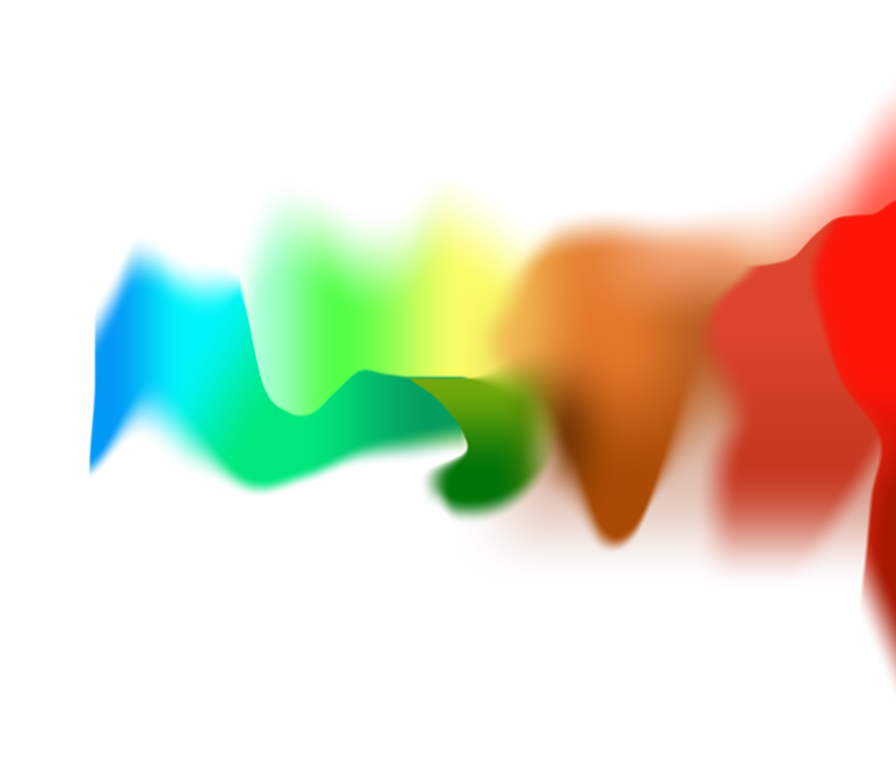
A Shadertoy shader for this background:

```glsl
// Smooth curve through eight evenly spaced knots over [lo, hi]
float curve(float k[8], float lo, float hi, float x) {
    float t = clamp((x - lo) / (hi - lo), 0.0, 1.0) * 7.0;
    int i = min(int(t), 6);
    float f = t - float(i);
    float a = k[max(i - 1, 0)], b = k[i], c = k[i + 1], d = k[min(i + 2, 7)];
    return b + 0.5 * f * (c - a + f * (2.0 * a - 5.0 * b + 4.0 * c - d
             + f * (3.0 * (b - c) + d - a)));
}

// Coverage of a signed distance, never sharper than one sample
float mask(float d, float softness) {
    float s = max(softness, fwidth(d));
    return smoothstep(-s, s, d);
}

float glow(vec2 p, vec2 centre, vec2 radius) {
    vec2 q = (p - centre) / radius;
    return exp(-dot(q, q));
}

// Pale mint to lime to yellow
vec4 limeVeil(vec2 p) {
    float top = curve(float[8](0.616, 0.693, 0.685, 0.654, 0.659, 0.708, 0.685, 0.647), 0.26, 0.586, p.x);
    vec3 c = mix(vec3(0.64, 1.0, 0.82), vec3(0.33, 1.0, 0.28), smoothstep(0.29, 0.38, p.x));
    c = mix(c, vec3(0.98, 0.99, 0.40), smoothstep(0.38, 0.52, p.x));
    float a = mask(top - p.y, 0.075) * mask(p.y - 0.425, 0.025);
    return vec4(c, a * mask(p.x - 0.275, 0.025) * mask(0.61 - p.x, 0.04));
}

// Faint warm mist beneath the orange body
vec4 warmMist(vec2 p) {
    float a = mask(p.y - 0.30, 0.075) * mask(0.58 - p.y, 0.08) * mask(p.x - 0.56, 0.06);
    return vec4(0.74, 0.46, 0.34, 0.45 * a);
}

// Amber, orange and brown body with a coral upper right
vec4 orangeBody(vec2 p) {
    float top = curve(float[8](0.631, 0.680, 0.697, 0.693, 0.693, 0.688, 0.731, 0.823), 0.54, 1.0, p.x);
    float left = curve(float[8](0.600, 0.615, 0.605, 0.575, 0.552, 0.568, 0.585, 0.610), 0.35, 0.70, p.y);
    float base = curve(float[8](0.409, 0.393, 0.363, 0.290, 0.298, 0.378, 0.447, 0.462), 0.573, 0.807, p.x);
    vec3 c = mix(vec3(0.95, 0.72, 0.32), vec3(0.89, 0.47, 0.16), smoothstep(0.56, 0.67, p.x));
    c = mix(c, vec3(0.72, 0.36, 0.13), smoothstep(0.69, 0.80, p.x));
    c = mix(c, vec3(0.67, 0.29, 0.02), smoothstep(0.55, 0.36, p.y));
    c = mix(c, vec3(0.95, 0.64, 0.45), smoothstep(0.56, 0.68, p.y) * smoothstep(0.62, 0.76, p.x));
    c = mix(c, vec3(1.0, 0.36, 0.30), smoothstep(0.84, 0.98, p.x));
    c = mix(c, vec3(0.43, 0.20, 0.01), 0.85 * glow(p, vec2(0.632, 0.425), vec2(0.035, 0.075)));
    float baseSoft = mix(mix(0.05, 0.012, smoothstep(0.63, 0.69, p.x)), 0.10, smoothstep(0.72, 0.79, p.x));
    float topSoft = mix(0.032, 0.085, smoothstep(0.75, 0.95, p.x));
    float a = mask(top - p.y, topSoft) * mask(p.y - base, baseSoft);
    return vec4(c, a * mask(p.x - left, 0.023));
}

// Blue crest flowing into a folded emerald band
vec4 aquaBand(vec2 p) {
    float crest = curve(float[8](0.555, 0.598, 0.650, 0.650, 0.631, 0.620, 0.620, 0.624), 0.10, 0.267, p.x);
    float fold = curve(float[8](0.624, 0.493, 0.458, 0.456, 0.485, 0.512, 0.508, 0.504), 0.267, 0.456, p.x);
    float base = curve(float[8](0.382, 0.459, 0.409, 0.359, 0.373, 0.401, 0.413, 0.424), 0.10, 0.521, p.x);
    float top = p.x < 0.267 ? crest : fold;
    vec3 c = mix(vec3(0.02, 0.60, 0.97), vec3(0.0, 0.96, 0.98), smoothstep(0.12, 0.21, p.x));
    c = mix(c, vec3(0.0, 0.91, 0.49), smoothstep(0.0, 0.14, p.x - 0.19 + 0.5 * (0.5 - p.y)));
    c = mix(c, vec3(0.02, 0.61, 0.37), smoothstep(0.33, 0.49, p.x));
    float baseSoft = 0.012 + 0.04 * glow(p, vec2(0.19, p.y), vec2(0.05, 1.0))
                   + 0.012 * smoothstep(0.35, 0.48, p.x);
    float a = mask(top - p.y, mix(0.038, 0.003, smoothstep(0.24, 0.29, p.x)));
    a *= mask(p.y - base, baseSoft) * mask(0.52 - p.x, 0.008);
    return vec4(c, a * mask(p.x - 0.1 - 0.006 * smoothstep(0.38, 0.50, p.y), 0.002));
}

// Olive to forest green curl
vec4 greenCurl(vec2 p) {
    float left = curve(float[8](0.490, 0.486, 0.490, 0.520, 0.517, 0.503, 0.483, 0.455), 0.33, 0.505, p.y);
    float base = curve(float[8](0.347, 0.330, 0.327, 0.330, 0.339, 0.355, 0.378, 0.416), 0.486, 0.625, p.x);
    vec3 c = mix(vec3(0.0, 0.45, 0.03), vec3(0.45, 0.66, 0.04), smoothstep(0.37, 0.50, p.y));
    c = mix(c, vec3(0.36, 0.50, 0.03), smoothstep(0.55, 0.62, p.x));
    float a = mask(p.x - left, mix(0.018, 0.002, smoothstep(0.38, 0.41, p.y)));
    a *= mask(0.502 - p.y, mix(0.002, 0.045, smoothstep(0.52, 0.60, p.x)));
    return vec4(c, a * mask(p.y - base, 0.018) * mask(0.607 - p.x, 0.03));
}

float redCrest(float x) {
    return curve(float[8](0.650, 0.653, 0.662, 0.690, 0.711, 0.716, 0.719, 0.736), 0.84, 1.0, x);
}

// Brick red sheet with a pale slanted gap near its base
vec4 brickSheet(vec2 p) {
    float left = curve(float[8](0.800, 0.800, 0.805, 0.820, 0.810, 0.790, 0.800, 0.840), 0.30, 0.65, p.y);
    vec3 c = mix(vec3(0.78, 0.22, 0.13), vec3(0.87, 0.27, 0.18), smoothstep(0.38, 0.60, p.y));
    float slant = 0.97 - 0.53 * (0.386 - p.y);
    float a = mask(p.x - left, mix(0.025, 0.012, smoothstep(0.50, 0.60, p.y)));
    a *= mask(redCrest(p.x) - p.y, 0.003) * mask(p.y - 0.305, 0.085);
    return vec4(c, a * mix(0.3, 1.0, mask(slant - p.x, 0.02)));
}

// Scarlet front edge darkening downward
vec4 scarletFront(vec2 p) {
    float left = curve(float[8](0.960, 0.967, 0.973, 0.982, 0.940, 0.919, 0.908, 0.930), 0.20, 0.72, p.y);
    vec3 c = mix(vec3(0.65, 0.09, 0.0), vec3(1.0, 0.08, 0.03), smoothstep(0.32, 0.52, p.y));
    c = mix(vec3(0.90, 0.16, 0.09), c, smoothstep(0.0, 0.05, p.x - left + 0.025));
    float a = mask(p.x - left, mix(0.003, 0.010, smoothstep(0.50, 0.65, p.y)));
    a *= mask(redCrest(p.x) - p.y, 0.003);
    return vec4(c, a * mask(p.y - 0.24 + 2.8 * (p.x - 0.966), 0.075));
}

vec3 over(vec3 below, vec4 layer) {
    return mix(below, layer.rgb, layer.a);
}

void mainImage(out vec4 fragColor, in vec2 fragCoord) {
    vec2 p = fragCoord / iResolution.xy;
    vec3 colour = vec3(1.0);
    colour = over(colour, limeVeil(p));
    colour = over(colour, warmMist(p));
    colour = over(colour, orangeBody(p));
    colour = over(colour, aquaBand(p));
    colour = over(colour, greenCurl(p));
    colour = over(colour, brickSheet(p));
    colour = over(colour, scarletFront(p));
    fragColor = vec4(colour, 1.0);
}
```
